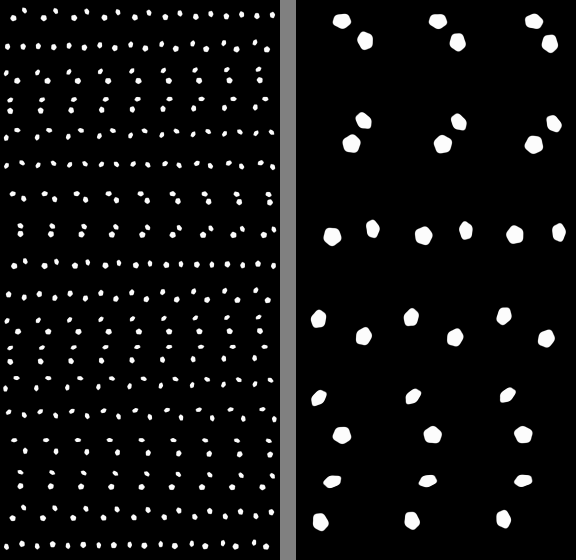
Left, the full canvas; right, a detail of the centre.
This pattern is drawn by a Shadertoy shader. Its source:

```glsl
// Contact sheet of two white dots circling on a tilted sphere, one frame per cell
#define COLUMNS 9.0
#define ROWS 18.0
#define LOOP_FRAMES 72.0
#define FIRST_CUT 27.0
#define DOT_RADIUS 0.097
#define SPHERE_RADIUS 0.47
#define WOBBLE 0.045
#define INK vec3(0.99)
#define PAPER vec3(0.0)

const float TAU = 6.2831853;

float hash(vec2 p) {
    vec3 q = fract(vec3(p.xyx) * 0.1031);
    q += dot(q, q.yzx + 33.33);
    return fract((q.x + q.y) * q.z);
}

// Signed distance to a lumpy disc, foreshortened toward the sphere's rim
float dotDistance(vec2 p, vec2 centre, float seed) {
    float reach = length(centre);
    vec2 radial = centre / max(reach, 1e-4);
    vec2 tangent = vec2(-radial.y, radial.x);
    float rim = min(reach / SPHERE_RADIUS, 0.9);
    float squash = sqrt(1.0 - rim * rim);
    vec2 q = vec2(dot(p - centre, radial) / squash, dot(p - centre, tangent));
    float angle = atan(q.y, q.x + 1e-6);
    float lumps = cos(5.0 * angle + TAU * seed) + 0.5 * cos(3.0 * angle - 9.0 * seed);
    float radius = DOT_RADIUS * (1.0 + WOBBLE * lumps);
    return (length(q) - radius) * mix(squash, 1.0, 0.5);
}

void mainImage(out vec4 fragColor, in vec2 fragCoord) {
    vec2 grid = fragCoord / iResolution.xy * vec2(COLUMNS, ROWS);
    vec2 cell = floor(grid);
    vec2 p = grid - cell - 0.5;
    float pixel = max(COLUMNS / iResolution.x, ROWS / iResolution.y);

    // Frames run left to right, then top to bottom
    float frame = cell.x + COLUMNS * (ROWS - 1.0 - cell.y);
    float phase = TAU * (frame - COLUMNS) / LOOP_FRAMES;

    // Each loop tilts the orbit a little differently
    float loopIndex = floor((frame + FIRST_CUT + 0.5) / LOOP_FRAMES);
    float tilt = loopIndex * (2.5 - 1.5 * loopIndex);

    // Midpoint of the pair and half the span between its dots
    vec2 middle = vec2(-0.007 - 0.164 * sin(phase) + 0.035 * tilt * cos(phase),
                       0.117 - 0.117 * cos(phase - 0.08) - 0.014 * loopIndex);
    vec2 halfSpan = vec2(0.25 * cos(phase), -0.176 * sin(phase) - 0.047 * tilt);

    float d = 1e3;
    for (int i = 0; i < 2; i++) {
        float side = float(2 * i - 1);
        float seed = hash(cell + 31.0 * float(i));
        d = min(d, dotDistance(p, middle + side * halfSpan, seed));
    }

    float coverage = smoothstep(0.75 * pixel, -0.75 * pixel, d);
    fragColor = vec4(mix(PAPER, INK, coverage), 1.0);
}
```
